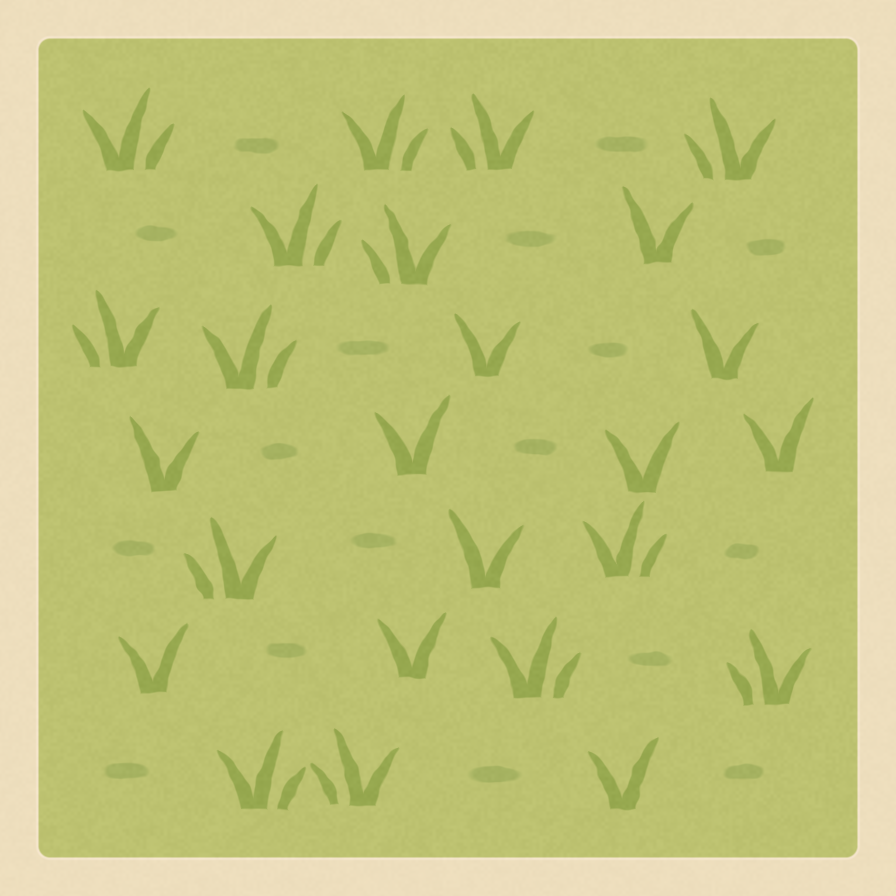
Give the GLSL for this pattern, as a Shadertoy shader.

```glsl
const vec3 MEADOW = vec3(0.74, 0.76, 0.44);
const vec3 CREAM  = vec3(0.93, 0.87, 0.74);
const vec3 RIM    = vec3(0.96, 0.90, 0.80);
const vec3 GRASS  = vec3(0.59, 0.66, 0.31);
const vec3 PEBBLE = vec3(0.65, 0.70, 0.38);

const int COLUMNS = 6;
const int ROWS = 7;

float hash(vec2 p) {
    vec3 q = fract(vec3(p.xyx) * 0.1031);
    q += dot(q, q.yzx + 33.33);
    return fract((q.x + q.y) * q.z);
}

float noise(vec2 p) {
    vec2 i = floor(p), f = fract(p);
    f = f * f * (3.0 - 2.0 * f);
    return mix(mix(hash(i), hash(i + vec2(1, 0)), f.x),
               mix(hash(i + vec2(0, 1)), hash(i + vec2(1, 1)), f.x), f.y);
}

float coverage(float d, float soft) {
    return 1.0 - smoothstep(-soft, soft, d);
}

float roundedBox(vec2 p, vec2 halfSize, float radius) {
    vec2 q = abs(p) - halfSize + radius;
    return length(max(q, 0.0)) + min(max(q.x, q.y), 0.0) - radius;
}

// Tapered blade, rooted at the origin and bending outwards by lean
float blade(vec2 p, float lean, float height, float halfWidth, float foot) {
    float t = clamp(p.y / height, 0.0, 1.0);
    float centre = lean * t * (0.4 + 0.6 * t);
    float slope = lean * (0.4 + 1.2 * t) / height;
    float w = halfWidth * sqrt(1.0 - t * t) * mix(foot, 1.0, smoothstep(0.0, 0.4, t));
    float d = (abs(p.x - centre) - w) / sqrt(1.0 + slope * slope);
    return max(d, max(-p.y, p.y - height));
}

// Two blades in a V, sometimes with a small third one beside the taller
float tuft(vec2 p, vec2 id) {
    float side = hash(id + 3.7) < 0.5 ? -1.0 : 1.0;
    float size = mix(0.93, 1.06, hash(id + 8.1));
    bool hasSprout = hash(id + 21.3) < 0.45;
    p = vec2(p.x * side, p.y) / size;
    p.y += 0.04 + 0.06 * p.x * (hash(id + 5.9) - 0.5);

    float tallHeight = hasSprout ? 0.088 : mix(0.072, 0.086, hash(id + 13.2));
    float tallLean = hasSprout ? 0.026 : 0.033;
    float d = blade(p - vec2(0.0055, 0.0), tallLean, tallHeight, 0.009, 1.0);
    d = min(d, blade(p + vec2(0.0055, 0.0), -0.034, 0.066, 0.009, 1.0));
    if (hasSprout)
        d = min(d, blade(p - vec2(0.033, 0.0), 0.025, 0.049, 0.0085, 0.65));
    return d * size;
}

float pebble(vec2 p, vec2 id) {
    vec2 radii = vec2(mix(0.017, 0.028, hash(id + 4.4)),
                      mix(0.0075, 0.0092, hash(id + 9.6)));
    vec2 q = pow(abs(p) / radii, vec2(2.5));
    return (pow(q.x + q.y, 0.4) - 1.0) * radii.y;
}

// Staggered, jittered rows; x is the distance to grass, y to pebbles
vec2 scatter(vec2 p) {
    vec2 nearest = vec2(1.0);
    for (int row = 0; row < ROWS; row++)
    for (int col = 0; col < COLUMNS; col++) {
        vec2 id = vec2(col, row);
        vec2 jitter = vec2(hash(id + 31.0), hash(id + 57.0)) - 0.5;
        vec2 centre = vec2(0.16, 0.15) + id * vec2(0.136, 0.117);
        centre.x += 0.04 * (mod(id.y, 2.0) - 0.5);
        centre += jitter * vec2(0.026, 0.032);
        if (mod(2.0 * id.x + 3.0 * id.y, 5.0) < 1.5)
            nearest.y = min(nearest.y, pebble(p - centre, id));
        else
            nearest.x = min(nearest.x, tuft(p - centre, id));
    }
    return nearest;
}

void mainImage(out vec4 fragColor, in vec2 fragCoord) {
    float side = min(iResolution.x, iResolution.y);
    vec2 uv = (fragCoord - 0.5 * iResolution.xy) / side + 0.5;
    float soft = max(0.0013, 0.75 / side);

    // Framed panel with a pale rim
    float panel = roundedBox(uv - 0.5, vec2(0.457), 0.013);
    vec3 color = mix(CREAM, RIM, coverage(panel - 0.0027, soft));
    color = mix(color, MEADOW, coverage(panel, soft));

    // Slightly uneven hand-cut shapes
    vec2 wobble = vec2(noise(uv * 90.0), noise(uv * 90.0 + 40.0)) - 0.5;
    vec2 shapes = scatter(uv + 0.003 * wobble);
    color = mix(color, PEBBLE, coverage(shapes.y, soft));
    color = mix(color, GRASS, coverage(shapes.x, soft));

    // Faint paper grain
    float grain = 0.7 * noise(uv * 260.0) + 0.3 * noise(uv * 70.0) - 0.5;
    color += grain * mix(0.018, 0.035, coverage(panel, soft));
    fragColor = vec4(color, 1.0);
}
```
